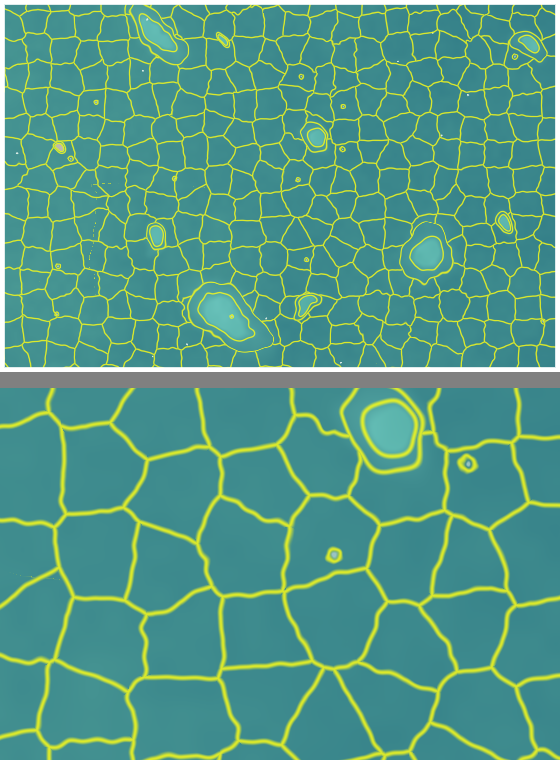
Top: the whole. Bottom: its middle third, enlarged.
Reproduce this pattern procedurally as a WebGL 1 fragment shader.

```glsl
precision highp float;
// Teal field divided into wobbly cells by thin yellow outlines, in a white frame.
// The cells are a warped Voronoi grid; scattered pale patches interrupt it with
// their own double contours, and tiny ringed specks are sprinkled on top.
uniform vec2 u_resolution;

vec2 hash2(vec2 p) {
  vec3 q = fract(p.xyx * vec3(0.1031, 0.1030, 0.0973));
  q += dot(q, q.yzx + 33.33);
  return fract((q.xx + q.yz) * q.zy);
}

// Two independent channels of value noise
vec2 noise2(vec2 p) {
  vec2 i = floor(p), f = fract(p);
  f = f * f * (3.0 - 2.0 * f);
  return mix(mix(hash2(i), hash2(i + vec2(1, 0)), f.x),
             mix(hash2(i + vec2(0, 1)), hash2(i + vec2(1, 1)), f.x), f.y);
}

// Canvas position to cell space, with some regions more crumpled than others
vec2 warpCells(vec2 p) {
  float crumple = smoothstep(0.5, 0.85, noise2(p * 6.0 + 31.0).x);
  vec2 q = p * 14.5;
  return q + mix(0.12, 0.34, crumple) * (noise2(q * 1.9 + 7.0) - 0.5)
           + mix(0.07, 0.11, crumple) * (noise2(q * 5.5 + 19.0) - 0.5);
}

// Normal (xy) and distance (z) of the nearest Voronoi edge
vec3 cellEdge(vec2 q) {
  vec2 base = floor(q), nearest = vec2(9.0);
  for (int y = -1; y <= 1; y++)
    for (int x = -1; x <= 1; x++) {
      vec2 c = base + vec2(x, y);
      vec2 r = c + 0.22 + 0.56 * hash2(c + 40.0) - q;
      if (dot(r, r) < dot(nearest, nearest)) nearest = r;
    }
  vec3 edge = vec3(1.0, 0.0, 9.0);
  for (int y = -2; y <= 2; y++)
    for (int x = -2; x <= 2; x++) {
      vec2 c = base + vec2(x, y);
      vec2 r = c + 0.22 + 0.56 * hash2(c + 40.0) - q;
      vec2 across = r - nearest;
      if (dot(across, across) > 0.0001) {
        vec2 n = normalize(across);
        float d = dot(0.5 * (r + nearest), n);
        if (d < edge.z) edge = vec3(n, d);
      }
    }
  return edge;
}

// Relative radius of the nearest patch (1 at its rim) and its warmth
vec2 patchField(vec2 p) {
  p += 0.030 * (noise2(p * 14.0 + 3.0) - 0.5) + 0.012 * (noise2(p * 42.0) - 0.5);
  vec2 base = floor(p * 4.0), best = vec2(9.0, 0.0);
  for (int y = -1; y <= 1; y++)
    for (int x = -1; x <= 1; x++) {
      vec2 c = base + vec2(x, y), h = hash2(c + 90.0);
      float rank = mod(c.x * 3.0 + c.y * 5.0 + 5.0, 11.0);
      if (rank < 4.5) {
        float radius = 0.060 * exp(-0.42 * rank) * mix(0.75, 1.1, h.y);
        float turn = 6.283 * h.x, stretch = mix(1.1, 1.6, h.y);
        vec2 r = p - (c + 0.25 + 0.5 * h) / 4.0;
        r = vec2(cos(turn) * r.x + sin(turn) * r.y, cos(turn) * r.y - sin(turn) * r.x);
        float f = length(r * vec2(1.0 / stretch, stretch)) / radius;
        if (f < best.x) best = vec2(f, step(2.5, rank) * step(0.5, h.x));
      }
    }
  return best;
}

float stroke(float d) {
  return 1.0 - smoothstep(0.0, max(0.0036, 1.2 / u_resolution.y), abs(d));
}

void main() {
  vec2 p = gl_FragCoord.xy / u_resolution.y;
  float aspect = u_resolution.x / u_resolution.y;
  vec2 ex = vec2(0.001, 0.0), ey = ex.yx;

  // Cell outlines, kept even in width by the slope of the warp
  vec2 q = warpCells(p);
  vec3 edge = cellEdge(q);
  float slope = length(vec2(dot(warpCells(p + ex) - q, edge.xy),
                            dot(warpCells(p + ey) - q, edge.xy))) / 0.001;
  float outline = stroke(edge.z / max(slope, 4.0));

  // Patches clear the cells and carry an inner and an outer contour
  vec2 spot = patchField(p);
  float steep = length(vec2(patchField(p + ex).x, patchField(p + ey).x) - spot.x) / 0.001;
  steep = max(steep, 4.0);
  float outer = spot.x - 1.5 + 0.5 * (noise2(p * 24.0 + 60.0).x - 0.5);
  outline *= smoothstep(-0.002, 0.002, outer / steep);
  outline = max(outline, max(stroke((spot.x - 1.0) / steep), stroke(outer / steep)));

  // Mottled teal ground, lighter towards the left
  float mottle = noise2(p * 5.0).x + 0.6 * noise2(p * 17.0).y + 0.5 * noise2(p * 48.0).x - 1.05;
  float light = 0.72 - 0.55 * p.x / aspect + 0.32 * mottle;
  vec3 color = mix(vec3(0.205, 0.500, 0.535), vec3(0.290, 0.600, 0.580), light);
  color += vec3(0.05, 0.06, 0.05) * (1.0 - smoothstep(0.9, 2.2, spot.x));
  vec3 pale = mix(vec3(0.37, 0.72, 0.69), vec3(0.72, 0.71, 0.66), spot.y);
  color = mix(color, pale + 0.05 * mottle, 1.0 - smoothstep(0.65, 1.15, spot.x));

  // Specks: ringed pale grains and a few bare bright dots
  vec2 c = floor(p / 0.11), h = hash2(c + 150.0);
  float grain = length(p - (c + 0.2 + 0.6 * hash2(c + 210.0)) * 0.11
                       + 0.003 * (noise2(p * 160.0) - 0.5));
  float ringed = step(h.x, 0.15), bare = step(0.93, h.x);
  color = mix(color, vec3(0.85, 0.92, 0.90),
              max(ringed * 0.6, bare) * (1.0 - smoothstep(0.001, 0.004, grain)));
  outline = max(outline, ringed * stroke(grain - mix(0.004, 0.007, h.y)));

  color = mix(color, vec3(0.97, 0.98, 0.10), 0.85 * outline);

  // White frame
  vec2 inset = min(p, vec2(aspect, 1.0) - p);
  float inside = smoothstep(0.0113, 0.0143, min(inset.x, inset.y));
  gl_FragColor = vec4(mix(vec3(1.0), color, inside), 1.0);
}
```
